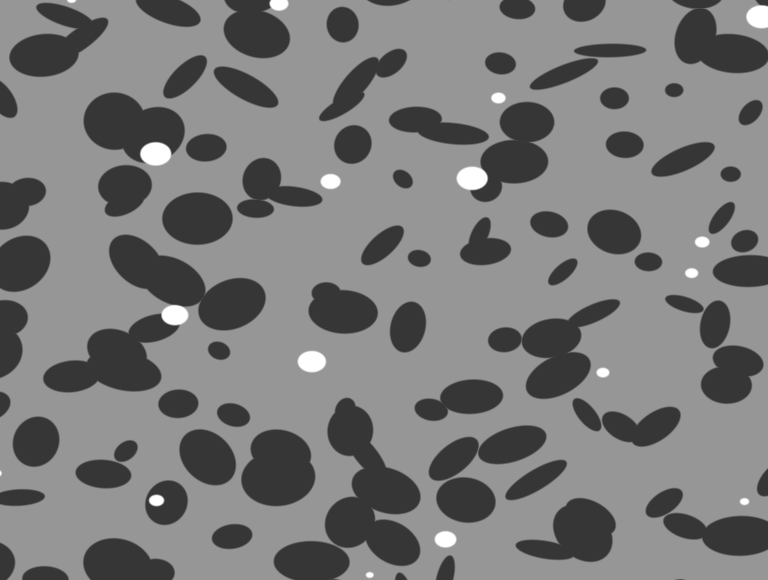
This pattern is drawn by a Shadertoy shader. Its source:

```glsl
// Dark ellipses of random size and direction strewn over a grey ground, with a
// few small white dots on top. Each layer is a jittered grid; the nearest edge
// is found among the neighbouring cells, and all is stretched sideways.

const vec3 GROUND_COLOR = vec3(0.59);
const vec3 GRAIN_COLOR  = vec3(0.21);
const vec3 DOT_COLOR    = vec3(1.0);

const float STRETCH     = 1.327;               // horizontal widening of all shapes
const float GRAIN_CELL  = 0.0945;              // grid spacing, in canvas heights
const vec2  GRAIN_RADII = vec2(0.011, 0.052);  // smallest and largest half axis
const float DOT_CELL    = 0.277;
const vec2  DOT_RADII   = vec2(0.004, 0.021);
const float EDGE        = 0.0021;              // half width of the soft edge
const float PI          = 3.14159265;

float hash(vec2 cell, float seed) {
    return fract(sin(dot(cell, vec2(127.1, 311.7)) + seed * 74.7) * 43758.5453);
}

// Approximate signed distance to a turned ellipse, measured on the canvas
float ellipseDistance(vec2 p, vec2 radii, float angle) {
    float c = cos(angle), s = sin(angle);
    mat2 turn = mat2(c, -s, s, c);
    vec2 q = turn * p + 1e-5;
    float k = length(q / radii);
    vec2 gradient = transpose(turn) * (q / (radii * radii)) / k;
    return (k - 1.0) / length(gradient / vec2(STRETCH, 1.0));
}

// Distance to the nearest shape of a scattered layer
float scatterDistance(vec2 p, float cellSize, vec2 radiusRange, bool isCircle, float seed) {
    vec2 home = floor(p / cellSize);
    float nearest = 1.0;
    for (int y = -1; y <= 1; y++) {
        for (int x = -1; x <= 1; x++) {
            vec2 cell = home + vec2(x, y);
            vec2 jitter = vec2(hash(cell, seed), hash(cell, seed + 1.0));
            vec2 size = vec2(hash(cell, seed + 2.0), hash(cell, seed + 3.0));
            if (isCircle) size.y = size.x;
            vec2 radii = mix(radiusRange.xx, radiusRange.yy, size);
            float angle = PI * hash(cell, seed + 4.0);
            vec2 center = (cell + jitter) * cellSize;
            nearest = min(nearest, ellipseDistance(p - center, radii, angle));
        }
    }
    return nearest;
}

// Coverage with an edge never thinner than about a pixel
float coverage(float d) {
    float edge = max(EDGE, 0.6 / iResolution.y);
    return 1.0 - smoothstep(-edge, edge, d);
}

void mainImage(out vec4 fragColor, in vec2 fragCoord) {
    vec2 p = fragCoord / iResolution.y / vec2(STRETCH, 1.0);

    float grains = scatterDistance(p, GRAIN_CELL, GRAIN_RADII, false, 3.0);
    float dots = scatterDistance(p, DOT_CELL, DOT_RADII, true, 17.0);

    vec3 color = mix(GROUND_COLOR, GRAIN_COLOR, coverage(grains));
    color = mix(color, DOT_COLOR, coverage(dots));
    fragColor = vec4(color, 1.0);
}
```
